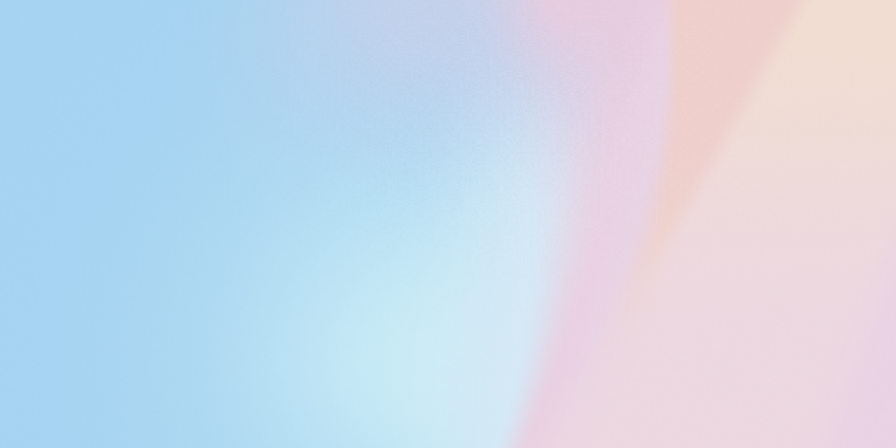
Reproduce this background procedurally as a WebGL 1 fragment shader.

```glsl
precision highp float;
// Soft pastel backdrop: a sky-blue glow meeting folded pink, peach and cream planes.

uniform vec2 u_resolution;

const vec3 SKY      = vec3(0.650, 0.828, 0.945);
const vec3 ICE      = vec3(0.790, 0.925, 0.963);
const vec3 MIST     = vec3(0.840, 0.912, 0.963);
const vec3 LAVENDER = vec3(0.768, 0.820, 0.922);
const vec3 ROSE     = vec3(0.925, 0.800, 0.870);
const vec3 LILAC    = vec3(0.910, 0.830, 0.900);
const vec3 PEACH    = vec3(0.933, 0.812, 0.800);
const vec3 CREAM    = vec3(0.945, 0.868, 0.820);
const vec3 BLUSH    = vec3(0.926, 0.846, 0.878);
const vec3 ORCHID   = vec3(0.912, 0.822, 0.902);

float hash(vec2 cell) {
  return fract(sin(dot(cell, vec2(127.1, 311.7))) * 43758.5453);
}

// Round falloff: 1 at the centre, stretched by the given radii.
float glow(vec2 p, vec2 centre, vec2 radii) {
  vec2 d = (p - centre) / radii;
  return exp(-dot(d, d));
}

// Layered sines for a faint, slow waviness.
float waves(vec2 p) {
  float sum = 0.0;
  float amplitude = 0.5;
  for (int i = 0; i < 4; i++) {
    sum += amplitude * sin(p.x + 1.7 * sin(p.y));
    p = mat2(1.5, 1.1, -1.1, 1.5) * p + 1.3;
    amplitude *= 0.5;
  }
  return sum;
}

// Blue field with an icy glow, a pale right side and a lavender top.
vec3 skyField(vec2 p) {
  vec2 q = p + 0.012 * waves(p * 7.0);
  vec3 color = mix(SKY, ICE, glow(q, vec2(1.0, 0.2), vec2(0.47, 0.45)));
  color = mix(color, MIST, smoothstep(0.82, 1.2, q.x - 0.1 * q.y));
  float top = smoothstep(0.5, 1.0, q.y) * smoothstep(0.35, 1.0, q.x);
  return mix(color, LAVENDER, top);
}

// Pink fold: crisp near the bottom, dissolving into the sky near the top.
vec3 addFold(vec3 color, vec2 p) {
  float side = p.x - (1.146 + 0.36 * p.y);
  float fade = 0.05 + 0.45 * p.y * p.y;
  vec3 fold = mix(ROSE, LILAC, smoothstep(-0.02, 0.14, side + 0.1 * p.y));
  color = mix(color, fold, smoothstep(-fade, 0.05, side));
  return mix(color, ROSE, 0.8 * glow(p, vec2(1.27, 1.02), vec2(0.13, 0.16)));
}

// Peach wedge behind the curved right side of the fold.
vec3 addWedge(vec3 color, vec2 p) {
  float bend = p.y - 0.87;
  float side = p.x - (1.497 - 0.34 * bend * bend);
  float blur = mix(0.06, 0.025, smoothstep(0.2, 0.8, p.y));
  vec3 wedge = mix(mix(PEACH, CREAM, 0.4), PEACH, smoothstep(0.3, 0.7, p.y));
  float cover = smoothstep(-blur, blur, side) * smoothstep(0.1, 0.42, p.y);
  return mix(color, wedge, cover);
}

// Slanted right plane, from cream at the top to orchid in the low corner.
vec3 addPlane(vec3 color, vec2 p) {
  float side = p.x - (1.234 + 0.557 * p.y);
  float blur = mix(0.11, 0.035, smoothstep(0.0, 0.5, p.y));
  vec3 plane = mix(BLUSH, CREAM, smoothstep(0.25, 1.0, p.y));
  float corner = p.x - (1.86 + 0.373 * p.y);
  plane = mix(plane, ORCHID, 0.85 * smoothstep(-0.1, 0.06, corner));
  return mix(color, plane, smoothstep(-blur, blur, side));
}

void main() {
  // Canvas units: height 1, origin at the lower left.
  vec2 p = gl_FragCoord.xy / u_resolution.y;

  vec3 color = skyField(p);
  color = addFold(color, p);
  color = addWedge(color, p);
  color = addPlane(color, p);

  // Fine grain, strongest over the hazy upper middle.
  float haze = glow(p, vec2(1.1, 0.75), vec2(0.45, 0.35));
  float grain = hash(floor(p * 256.0)) - 0.5;
  color += grain * mix(0.004, 0.016, haze);

  gl_FragColor = vec4(color, 1.0);
}
```
